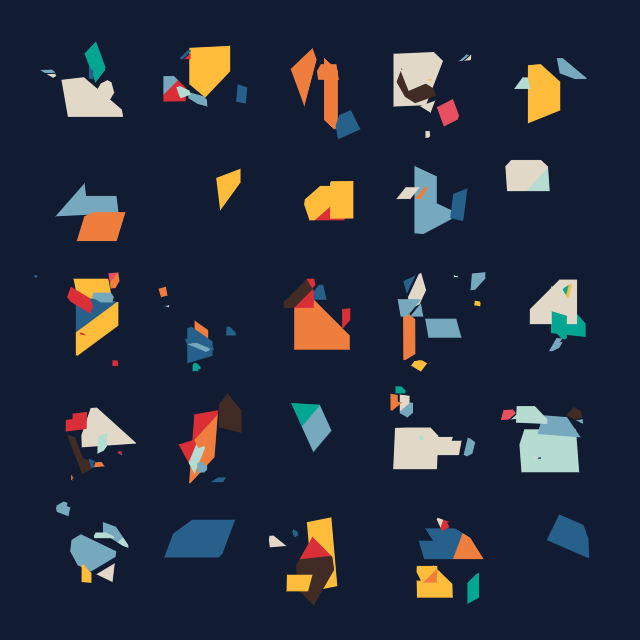
Write a three.js fragment shader that draws this background.

```glsl
// Five by five grid of scattered cut-paper shards on a dark navy ground
varying vec2 vUv;

const float GRID = 5.0;
const float MARGIN = 0.045;
const int MAX_SHARDS = 9;
const float EDGE = 0.001;
const vec3 NAVY = vec3(0.067, 0.110, 0.196);

float hash(vec3 p) {
  p = fract(p * vec3(0.1031, 0.1130, 0.0973));
  p += dot(p, p.yzx + 33.33);
  return fract((p.x + p.y) * p.z);
}

// Four independent random values for one shard of one cell
vec4 hash4(vec2 id, float shard, float salt) {
  vec3 k = vec3(id * 7.3 + 11.0, shard * 13.7 + salt * 31.1 + 5.0);
  return vec4(hash(k), hash(k + 17.31), hash(k + 41.77), hash(k + 73.13));
}

mat2 rotation(float a) {
  float c = cos(a), s = sin(a);
  return mat2(c, -s, s, c);
}

float box(vec2 p, vec2 halfSize) {
  vec2 d = abs(p) - halfSize;
  return max(d.x, d.y);
}

float fill(float d) {
  return 1.0 - smoothstep(-EDGE, EDGE, d);
}

vec3 paper(float pick) {
  if (pick < 0.19) return vec3(0.882, 0.847, 0.784); // cream
  if (pick < 0.37) return vec3(0.467, 0.663, 0.745); // sky
  if (pick < 0.46) return vec3(0.714, 0.859, 0.820); // mint
  if (pick < 0.60) return vec3(0.153, 0.376, 0.545); // blue
  if (pick < 0.70) return vec3(0.855, 0.184, 0.216); // red
  if (pick < 0.74) return vec3(0.910, 0.314, 0.373); // rose
  if (pick < 0.84) return vec3(0.933, 0.490, 0.243); // orange
  if (pick < 0.91) return vec3(1.000, 0.741, 0.231); // yellow
  if (pick < 0.98) return vec3(0.000, 0.651, 0.573); // teal
  return vec3(0.251, 0.173, 0.145);                  // umber
}

// Skewed rectangle with a corner cut, a free cut and an optional notch
float shardShape(vec2 q, vec2 size, vec4 cut, vec4 extra) {
  float d = box(q, size);
  float side = cut.x < 0.5 ? -1.0 : 1.0;
  vec2 diagonal = vec2(side, 1.0) * 0.7071;
  float support = dot(abs(diagonal), size);
  d = max(d, dot(q, diagonal) - support * mix(0.05, 1.1, cut.y));
  float a = cut.z * 6.2832;
  vec2 normal = vec2(cos(a), sin(a));
  d = max(d, dot(q, normal) - dot(abs(normal), size) * mix(0.5, 1.1, cut.w));
  if (extra.x < 0.2) {
    vec2 corner = size * vec2(-side, 1.0);
    d = max(d, -box(q - corner, size * mix(0.4, 1.0, extra.y)));
  }
  return d;
}

// Paints one shard, with an accent strip and a slit on some of them
vec3 drawShard(vec3 col, vec2 p, vec2 id, float i) {
  vec4 form = hash4(id, i, 1.0);
  vec4 place = hash4(id, i, 2.0);
  vec4 cut = hash4(id, i, 3.0);
  vec4 extra = hash4(id, i, 4.0);
  vec4 tint = hash4(id, i, 5.0);

  float reach = 0.042 * pow(0.71, i) * mix(0.65, 1.3, form.x);
  float aspect = mix(0.22, 1.0, form.y);
  vec2 size = reach * vec2(1.0, aspect);
  float skew = (form.z - 0.5) * 2.4 * (1.0 - aspect);
  float radius = length(vec2(size.x + abs(skew) * size.y, size.y));
  float room = max(0.087 - radius, 0.0);

  vec2 q = p - (place.xy * 2.0 - 1.0) * room;
  float tilt = place.z < 0.5 ? 0.0 : (place.z - 0.75) * 2.4;
  q = rotation(tilt) * q;
  if (place.w < 0.5) q = q.yx;
  q.x += skew * q.y;

  float d = shardShape(q, size, cut, extra);
  float strip = dot(q, vec2(0.7071, -0.7071)) - reach * mix(0.1, 0.6, tint.z);
  if (extra.z < 0.12) d = max(d, reach * 0.09 - abs(strip));
  vec3 ink = paper(tint.x);
  if (extra.z < 0.32) ink = mix(paper(tint.y), ink, fill(strip));
  return mix(col, ink, fill(d));
}

// All shards of one cell, large ones below and small ones on top
vec3 drawCell(vec3 col, vec2 p, vec2 id) {
  float count = 1.0 + floor(8.0 * hash(vec3(id * 3.7 + 2.0, 9.0)));
  for (int i = 0; i < MAX_SHARDS; i++) {
    if (float(i) >= count) break;
    col = drawShard(col, p, id, float(i));
  }
  return col;
}

void main() {
  float pitch = (1.0 - 2.0 * MARGIN) / GRID;
  vec2 g = (vUv - MARGIN) / pitch;
  vec2 id = clamp(floor(g), 0.0, GRID - 1.0);
  vec2 p = (g - id - 0.5) * pitch;
  gl_FragColor = vec4(drawCell(NAVY, p, id), 1.0);
}
```
